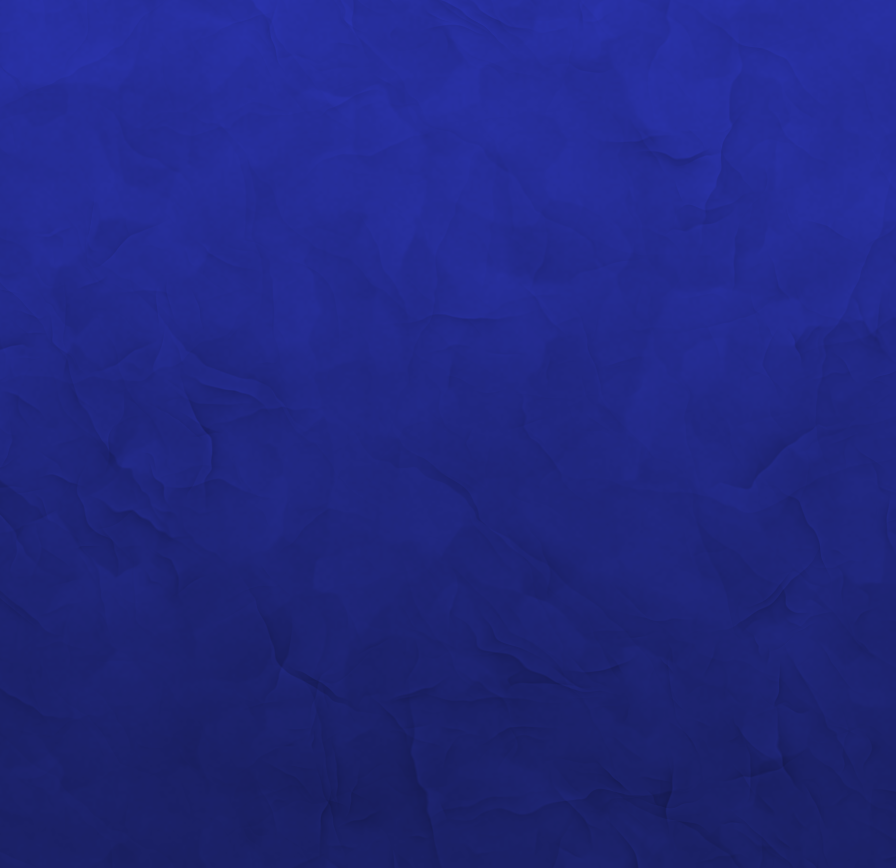
Write a Shadertoy shader that draws this texture.

```glsl
const vec3 TOP_BLUE = vec3(0.150, 0.181, 0.615);
const vec3 LOW_BLUE = vec3(0.101, 0.124, 0.390);

float hash(vec2 p) {
    return fract(sin(dot(p, vec2(127.1, 311.7))) * 43758.5453);
}

vec2 hash2(vec2 p) {
    return vec2(hash(p), hash(p + 37.3));
}

float noise(vec2 p) {
    vec2 i = floor(p), f = fract(p);
    vec2 u = f * f * (3.0 - 2.0 * f);
    return mix(mix(hash(i), hash(i + vec2(1, 0)), u.x),
               mix(hash(i + vec2(0, 1)), hash(i + vec2(1, 1)), u.x), u.y);
}

vec2 warp(vec2 p, float scale, float amount) {
    vec2 q = p * scale;
    return p + amount * (vec2(noise(q), noise(q + 51.7)) - 0.5);
}

vec2 rotate(vec2 p, float angle) {
    float c = cos(angle), s = sin(angle);
    return vec2(c * p.x + s * p.y, c * p.y - s * p.x);
}

// Tilted flat patches with blended borders
float facets(vec2 p, float sharpness) {
    vec2 cell = floor(p);
    float tone = 0.0, total = 0.0;
    for (int y = -1; y <= 1; y++)
    for (int x = -1; x <= 1; x++) {
        vec2 id = cell + vec2(x, y);
        vec2 d = p - id - hash2(id);
        float tilt = 6.2832 * hash(id + 9.1);
        float weight = exp(-sharpness * dot(d, d));
        float plane = hash(id + 4.7) - 0.5 + 0.9 * dot(d, vec2(cos(tilt), sin(tilt)));
        tone += weight * plane;
        total += weight;
    }
    return tone / total;
}

// One bent fold: a tapering shadow below its edge, a thin light rim above
float fold(vec2 q, float halfLength, float width, float bend, float soft) {
    float along = q.x / halfLength;
    float taper = 1.0 - smoothstep(0.1, 1.0, abs(along));
    float y = q.y + bend * (q.x * q.x - 0.1);
    float w = width * (0.25 + 0.75 * taper);
    float above = smoothstep(-soft, soft, y);
    float shadow = exp(-max(-y, 0.0) / w) * (1.0 - above);
    float rim = exp(-max(y, 0.0) / (0.6 * w)) * above;
    return taper * (0.55 * rim - shadow);
}

// Folds run mostly down to the right, some nearly level, a few upright
float foldAngle(float pick, float jitter) {
    float base = pick < 0.45 ? -0.8 : (pick < 0.8 ? 0.18 : 1.5);
    return base + 0.7 * (jitter - 0.5);
}

float folds(vec2 p, float scale, float seed, float width) {
    vec2 q = p * scale + seed;
    vec2 cell = floor(q);
    float tone = 0.0;
    for (int y = -1; y <= 1; y++)
    for (int x = -1; x <= 1; x++) {
        vec2 id = cell + vec2(x, y);
        vec2 shape = hash2(id + 13.7), turn = hash2(id + 71.9);
        vec2 d = rotate(q - id - hash2(id), foldAngle(turn.x, turn.y));
        d.y *= hash(id + 5.3) < 0.3 ? -1.0 : 1.0;
        float strength = 0.2 + 0.8 * shape.x * shape.x;
        float bend = 0.8 * (hash(id + 23.1) - 0.5);
        tone += strength * fold(d, 0.5 + 0.45 * shape.y, width * (0.4 + shape.x),
                                bend, 0.0014 * scale);
    }
    return tone;
}

void mainImage(out vec4 fragColor, in vec2 fragCoord) {
    vec2 uv = fragCoord / iResolution.xy;
    vec2 p = fragCoord / iResolution.y;

    // Ragged paper coordinates
    vec2 broad = warp(p, 4.0, 0.06);
    vec2 rough = warp(warp(broad, 14.0, 0.026), 36.0, 0.012);
    rough = warp(rough, 80.0, 0.004);

    // Broad dents and smaller facets
    float tone = 0.030 * facets(rough * 3.2, 40.0);
    tone += 0.040 * facets(rotate(rough, 0.6) * 7.0 + 17.0, 40.0);
    tone += 0.045 * facets(rough * 16.0 + 41.0, 25.0);

    // Folds from long to short, the short ones gathered in clusters
    float crumple = mix(1.15, 0.75, smoothstep(0.1, 0.95, uv.y + 0.15 * uv.x));
    float cluster = 0.4 + 1.2 * smoothstep(0.3, 0.75, noise(p * 5.0 + 8.0));
    float creases = 0.120 * folds(rough, 2.6, 3.0, 0.055);
    creases += 0.130 * folds(rough, 3.7, 29.0, 0.035);
    creases += 0.130 * folds(rough, 5.2, 19.0, 0.05);
    creases += cluster * 0.125 * folds(rough, 8.5, 47.0, 0.06);
    creases += cluster * 0.095 * folds(rough, 15.0, 83.0, 0.08);
    creases += cluster * 0.060 * folds(rough, 27.0, 61.0, 0.10);
    tone += crumple * creases;

    // Faint paper grain
    tone += 0.028 * (noise(p * 230.0) - 0.5) + 0.018 * (noise(p * 90.0) - 0.5);

    // Light falling from above
    float light = smoothstep(-0.1, 1.05, uv.y + 0.02 * (noise(p * 2.0) - 0.5));
    vec3 paper = mix(LOW_BLUE, TOP_BLUE, light);
    fragColor = vec4(paper * (1.02 + clamp(tone, -0.26, 0.13)), 1.0);
}
```
